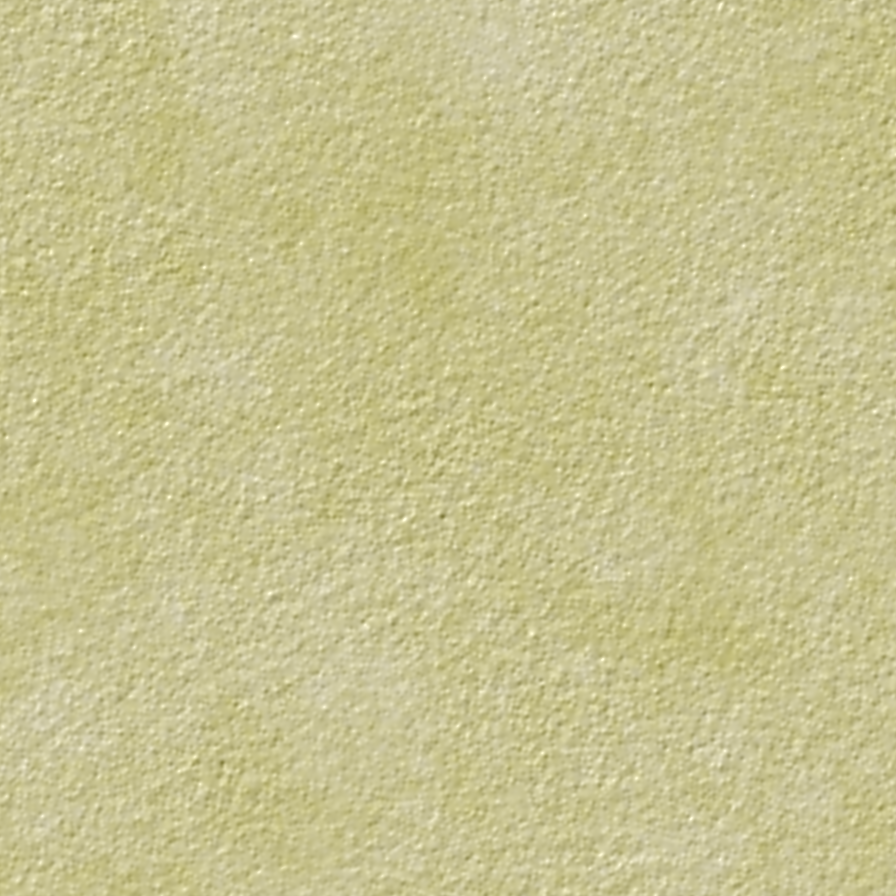
Reproduce this texture procedurally as a WebGL 2 fragment shader.

```glsl
#version 300 es
precision highp float;
// Fine-grained olive plaster, softly lit from the upper left, with pale blotches.

uniform vec2 u_resolution;
out vec4 fragColor;

const vec3 OLIVE = vec3(0.759, 0.739, 0.492);
const vec3 PALE = vec3(0.803, 0.784, 0.634);
const vec3 LIGHT_TINT = vec3(1.0, 1.0, 1.17);
const vec2 TO_LIGHT = vec2(-0.64, 0.77);

const float COARSE_GRAINS = 82.0;    // cells across the canvas
const float FINE_GRAINS = 150.0;
const float COARSE_WEIGHT = 0.52;
const float FINE_WEIGHT = 0.85;
const float GRAIN_FALLOFF = 5.0;
const float SLOPE_REACH = 0.25;      // half step of the slope, in cells
const float RELIEF_STRENGTH = 0.125;
const float HEIGHT_SHADE = 0.035;
const float GLINT_STRENGTH = 0.05;

const int BLOTCH_LAYERS = 5;
const float BLOTCH_SCALE = 3.4;
const float BLOTCH_GROWTH = 2.25;
const float BLOTCH_WEIGHT = 0.31;
const float BLOTCH_FADE = 0.97;

vec3 hash3(vec2 cell) {
    vec3 h = fract(cell.xyx * vec3(0.1031, 0.1030, 0.0973));
    h += dot(h, h.yxz + 33.33);
    return fract((h.xxy + h.yzz) * h.zyx);
}

// Cellular noise: one soft bump or dent of random height per cell.
float bumps(vec2 p) {
    vec2 cell = floor(p);
    float height = 0.0;
    for (int y = -1; y <= 1; y++) {
        for (int x = -1; x <= 1; x++) {
            vec2 neighbour = cell + vec2(x, y);
            vec3 rnd = hash3(neighbour + 57.0);
            vec2 d = neighbour + rnd.xy - p;
            height += (2.0 * rnd.z - 1.0) * exp(-GRAIN_FALLOFF * dot(d, d));
        }
    }
    return height;
}

vec2 rotate(vec2 p, float angle) {
    float c = cos(angle), s = sin(angle);
    return vec2(c * p.x - s * p.y, s * p.x + c * p.y);
}

// x: slope facing the light, y: height.
vec2 grainRelief(vec2 uv, float scale, float angle) {
    vec2 p = rotate(uv * scale, angle) + 200.0;
    vec2 reach = rotate(TO_LIGHT, angle) * SLOPE_REACH;
    float away = bumps(p - reach);
    float toward = bumps(p + reach);
    return vec2(away - toward, 0.5 * (away + toward));
}

// Layered cloudy tone, centred on 0.5.
float blotches(vec2 uv) {
    float tone = 0.5;
    float scale = BLOTCH_SCALE;
    float weight = BLOTCH_WEIGHT;
    for (int i = 0; i < BLOTCH_LAYERS; i++) {
        float layer = float(i);
        tone += weight * bumps(rotate(uv * scale, 0.5 + layer) + 90.0 + 31.0 * layer);
        scale *= BLOTCH_GROWTH;
        weight *= BLOTCH_FADE;
    }
    return tone;
}

void main() {
    vec2 uv = gl_FragCoord.xy / min(u_resolution.x, u_resolution.y);

    // Base tone
    float tone = blotches(uv);
    vec3 color = mix(OLIVE, PALE, clamp(tone, -0.2, 1.2));

    // Grain relief, rougher in some areas than in others
    vec2 relief = COARSE_WEIGHT * grainRelief(uv, COARSE_GRAINS, 0.4)
                + FINE_WEIGHT * grainRelief(uv, FINE_GRAINS, 1.3);
    float roughness = 1.0 + 0.35 * bumps(uv * 5.0 + 300.0);
    float shade = RELIEF_STRENGTH * roughness * relief.x + HEIGHT_SHADE * relief.y;

    // Sparse glints on the steepest lit grains
    float glint = GLINT_STRENGTH * smoothstep(0.8, 1.5, relief.x);

    color += LIGHT_TINT * (shade + glint);
    fragColor = vec4(clamp(color, 0.0, 1.0), 1.0);
}
```
